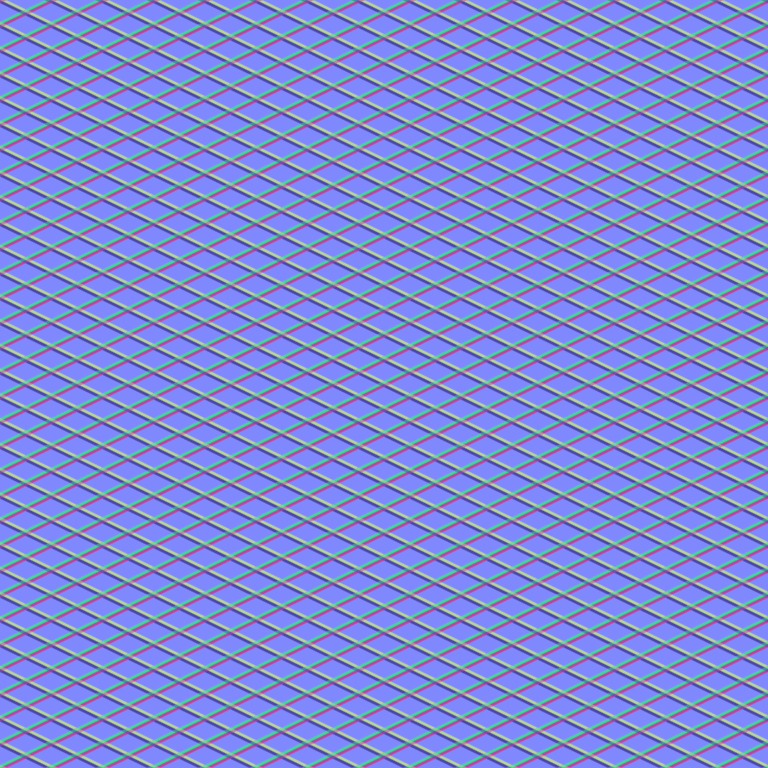
Reproduce this texture map procedurally as a Shadertoy shader.

```glsl
// Normal map of a diamond wire mesh: two sets of crossing slanted ridges on a flat ground.

const vec2 DIAMONDS = vec2(15.0, 31.0);   // whole repeats across and down
const float HALF_WIDTH = 0.125;           // ridge half width, in ridge spacings
const float EDGE_BLEND = 0.065;           // width of the soft edges, in ridge spacings

const vec3 GROUND        = vec3(0.50, 0.535, 0.995);
const vec3 RISING_UPPER  = vec3(0.27, 0.83, 0.61);
const vec3 RISING_LOWER  = vec3(0.71, 0.28, 0.64);
const vec3 FALLING_UPPER = vec3(0.72, 0.83, 0.61);
const vec3 FALLING_LOWER = vec3(0.29, 0.28, 0.65);

// Signed distance to the nearest ridge line, positive above it.
float ridgeOffset(float phase) {
    return fract(phase + 0.5) - 0.5;
}

// Linear ramp from 0 to 1, centred on zero.
float softStep(float d, float blend) {
    return clamp(0.5 + d / blend, 0.0, 1.0);
}

// Ridge colour in rgb, coverage in a.
vec4 ridge(float phase, vec3 lower, vec3 upper, float blend) {
    float d = ridgeOffset(phase);
    vec3 slope = mix(lower, upper, softStep(d, blend));
    return vec4(slope, softStep(HALF_WIDTH - abs(d), blend));
}

void mainImage(out vec4 fragColor, in vec2 fragCoord) {
    vec2 cell = fragCoord / iResolution.xy * DIAMONDS;
    float pixel = length(DIAMONDS / iResolution.xy);
    float blend = max(EDGE_BLEND, pixel);

    vec4 rising = ridge(cell.y - cell.x, RISING_LOWER, RISING_UPPER, blend);
    vec4 falling = ridge(cell.y + cell.x, FALLING_LOWER, FALLING_UPPER, blend);

    // Where ridges cross, their slopes average by coverage.
    float total = max(rising.a + falling.a, 1e-4);
    vec3 wires = (rising.rgb * rising.a + falling.rgb * falling.a) / total;
    vec3 color = mix(GROUND, wires, max(rising.a, falling.a));

    fragColor = vec4(color, 1.0);
}
```
